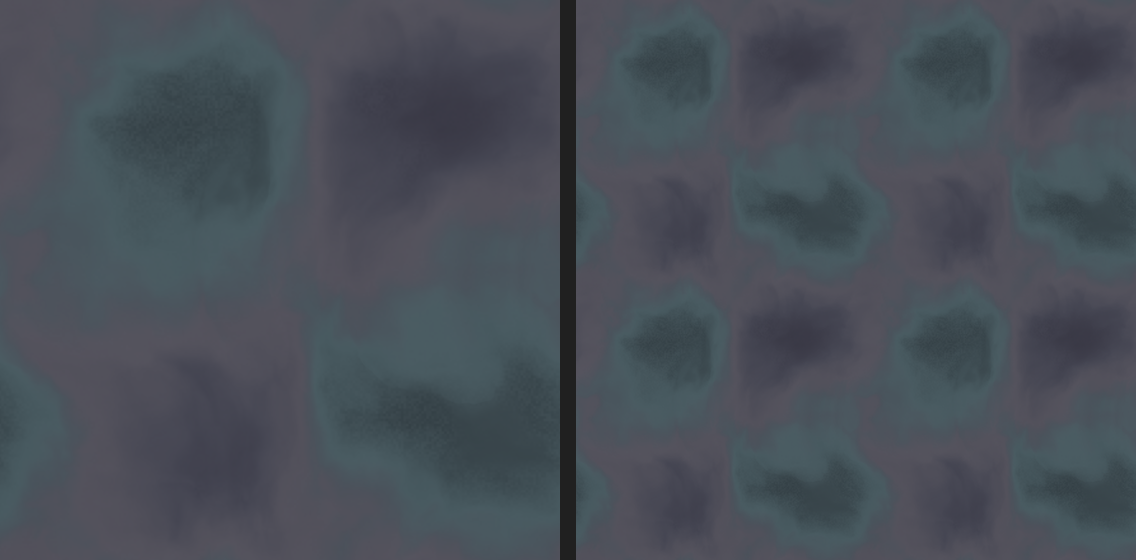
Left: one tile. Right: repeated 2 by 2.
A three.js fragment shader for this texture:

```glsl
#define TAU 6.2831853
#define CLOUD_CENTER vec2(0.31, 0.76)
#define CLOUD_GAIN 0.92
#define WARP 0.36
#define MOTTLE 1.15
#define SMEAR 0.075
#define BRUSH 0.022
#define GRAIN 0.026

varying vec2 vUv;

const vec3 DARK_VIOLET = vec3(0.232, 0.230, 0.280);
const vec3 SLATE = vec3(0.268, 0.272, 0.322);
const vec3 MAUVE_GREY = vec3(0.328, 0.322, 0.362);
const vec3 BLUE_GREY = vec3(0.294, 0.322, 0.358);
const vec3 TEAL = vec3(0.290, 0.362, 0.386);
const vec3 DARK_TEAL = vec3(0.220, 0.268, 0.290);

float hash(vec2 p) {
  vec3 q = fract(p.xyx * vec3(0.1031, 0.1030, 0.0973));
  q += dot(q, q.yzx + 33.33);
  return fract((q.x + q.y) * q.z);
}

// Value noise that wraps after a whole number of cells
float tileNoise(vec2 uv, vec2 cells, float seed) {
  vec2 p = uv * cells;
  vec2 i = floor(p);
  vec2 f = p - i;
  f = f * f * f * (f * (f * 6.0 - 15.0) + 10.0);
  vec2 a = mod(i, cells) + seed;
  vec2 b = mod(i + 1.0, cells) + seed;
  return mix(mix(hash(a), hash(vec2(b.x, a.y)), f.x),
             mix(hash(vec2(a.x, b.y)), hash(b), f.x), f.y);
}

// Layered noise centred on zero
float fbm(vec2 uv, vec2 cells, float seed) {
  float sum = 0.0;
  float weight = 0.5;
  for (int octave = 0; octave < 5; octave++) {
    sum += weight * (tileNoise(uv, cells, seed) - 0.5);
    cells *= 2.0;
    seed += 17.0;
    weight *= 0.47;
  }
  return sum;
}

// Overlapping strokes whose edges are crisp in places and lost in others
float smears(vec2 uv) {
  float sum = 0.0;
  for (int layer = 0; layer < 5; layer++) {
    float seed = 211.0 + 37.0 * float(layer);
    float shape = fbm(uv, vec2(5.0, 4.0) + float(layer), seed);
    float softness = mix(0.012, 0.14, tileNoise(uv, vec2(6.0), seed + 9.0));
    sum += smoothstep(-softness, softness, shape) - 0.5;
  }
  return sum;
}

// Violet shade, through mauve grey, to teal with a shaded core
vec3 mistColor(float s) {
  vec3 color = mix(DARK_VIOLET, SLATE, smoothstep(-1.0, -0.35, s));
  color = mix(color, MAUVE_GREY, smoothstep(-0.60, 0.02, s));
  color = mix(color, BLUE_GREY, smoothstep(-0.02, 0.26, s));
  color = mix(color, TEAL, smoothstep(0.12, 0.52, s));
  return mix(color, DARK_TEAL, smoothstep(0.38, 1.12, s));
}

void main() {
  // Soft drifting distortion
  vec2 drift = vec2(fbm(vUv, vec2(3.0, 2.0), 11.0), fbm(vUv, vec2(2.0, 3.0), 53.0));
  vec2 uv = vUv + WARP * drift;

  // Alternating teal and violet clouds, broken up by noise
  vec2 wave = cos(TAU * (uv - CLOUD_CENTER));
  float field = CLOUD_GAIN * wave.x * wave.y;
  field += MOTTLE * fbm(uv, vec2(4.0, 3.0), 97.0);
  field += SMEAR * smears(uv);
  vec3 color = mistColor(field);

  // Faint brush marks, and patchy grain in the shaded parts
  color += BRUSH * fbm(uv, vec2(12.0, 9.0), 131.0);
  float shade = smoothstep(0.4, 1.0, abs(field));
  float patches = smoothstep(0.3, 0.7, tileNoise(uv, vec2(8.0), 71.0));
  float speck = tileNoise(vUv, vec2(220.0), 7.0) - 0.5;
  color += GRAIN * (0.1 + shade * patches) * speck;

  gl_FragColor = vec4(color, 1.0);
}
```
